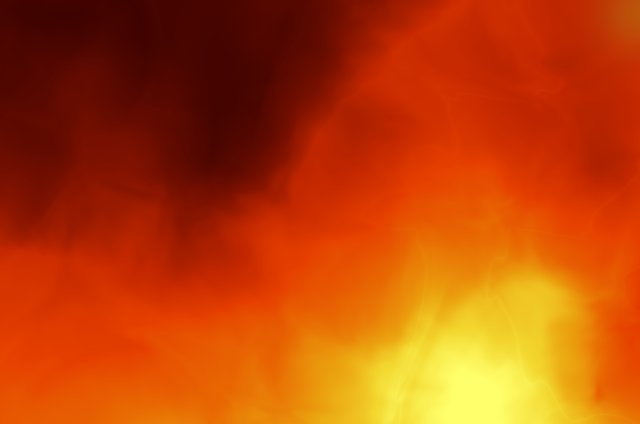
Reproduce this background procedurally as a Shadertoy shader.

```glsl
// Soft wall of fire: dark smoke at upper left, a yellow-hot core at lower right.

const vec3 SOOT   = vec3(0.20, 0.00, 0.00);
const vec3 EMBER  = vec3(0.50, 0.07, 0.00);
const vec3 RED    = vec3(0.78, 0.16, 0.00);
const vec3 SCARLET = vec3(0.90, 0.25, 0.00);
const vec3 ORANGE = vec3(0.91, 0.42, 0.01);
const vec3 AMBER  = vec3(0.92, 0.64, 0.06);
const vec3 YELLOW = vec3(0.95, 0.84, 0.18);
const vec3 WHITE_HOT = vec3(1.00, 1.00, 0.42);
const vec3 HAZE   = vec3(0.73, 0.36, 0.05);

// Soft elliptical spot, 1 at its centre
float spot(vec2 p, vec2 centre, vec2 radius) {
    vec2 q = (p - centre) / radius;
    return exp(-dot(q, q));
}

// Layered sines that bend space into curling eddies
vec2 swirl(vec2 p, float frequency, float strength) {
    mat2 turn = mat2(0.80, 0.60, -0.60, 0.80);
    vec2 phase = vec2(0.7, 2.1);
    for (int i = 0; i < 6; i++) {
        vec2 wave = sin(turn * p.yx * frequency + phase);
        p += strength / frequency * wave;
        frequency *= 1.65;
        phase += vec2(1.9, 1.3);
        turn *= mat2(0.80, 0.60, -0.60, 0.80);
    }
    return p;
}

// Smooth uneven density, about -1 to 1
float billow(vec2 p) {
    float sum = 0.0, weight = 0.5;
    for (int i = 0; i < 4; i++) {
        sum += weight * sin(p.x + 1.3) * sin(p.y * 0.8 + 0.4);
        p = mat2(1.36, 1.02, -1.02, 1.36) * p + 1.7;
        weight *= 0.5;
    }
    return sum;
}

// Thin bright threads along the zero lines of a wave
float threads(vec2 p) {
    float wave = sin(p.x * 9.0 + 2.0 * sin(p.y * 5.0)) + 0.6 * sin(p.y * 8.0);
    return exp(-14.0 * abs(wave));
}

// Flame front: cool above a rising edge, slowly warmer below it
float flameFront(vec2 p) {
    float edge = 0.40 + 0.65 * smoothstep(0.3, 0.8, p.x);
    float above = p.y - edge;
    return 0.5 - 0.45 * (1.0 - exp(-3.2 * max(above, 0.0))) + 0.3 * max(-above, 0.0);
}

float heatAt(vec2 p) {
    float heat = flameFront(p);
    // Hot regions
    heat += 0.13 * spot(p, vec2(0.62, 0.00), vec2(0.50, 0.40));
    heat += 0.13 * spot(p, vec2(0.72, 0.05), vec2(0.10, 0.19));
    heat += 0.06 * spot(p, vec2(0.69, 0.18), vec2(0.05, 0.08));
    heat += 0.10 * spot(p, vec2(0.86, 0.31), vec2(0.06, 0.13));
    heat += 0.04 * spot(p, vec2(0.56, 0.15), vec2(0.08, 0.10));
    heat += 0.04 * spot(p, vec2(0.22, 0.00), vec2(0.14, 0.14));
    heat += 0.06 * spot(p, vec2(0.17, 0.74), vec2(0.06, 0.16));
    heat += 0.09 * spot(p, vec2(0.60, 1.00), vec2(0.11, 0.14));
    // Smoke and cooler pockets
    heat -= 0.22 * spot(p, vec2(1.04, 0.20), vec2(0.14, 0.32));
    heat -= 0.12 * spot(p, vec2(0.86, 0.74), vec2(0.16, 0.20));
    heat -= 0.11 * spot(p, vec2(0.97, 0.58), vec2(0.07, 0.12));
    heat -= 0.12 * spot(p, vec2(0.34, 0.67), vec2(0.09, 0.25));
    heat -= 0.07 * spot(p, vec2(0.33, 0.38), vec2(0.07, 0.08));
    heat -= 0.10 * spot(p, vec2(0.58, 0.68), vec2(0.06, 0.10));
    heat -= 0.06 * spot(p, vec2(0.06, 0.93), vec2(0.10, 0.12));
    heat -= 0.06 * spot(p, vec2(0.945, 0.08), vec2(0.015, 0.03));
    return heat;
}

// Blend to the next colour as heat passes from low to high
vec3 stage(vec3 from, vec3 to, float low, float high, float heat) {
    return mix(from, to, clamp((heat - low) / (high - low), 0.0, 1.0));
}

vec3 fireColour(float heat) {
    vec3 colour = stage(SOOT, EMBER, 0.04, 0.33, heat);
    colour = stage(colour, RED, 0.33, 0.50, heat);
    colour = stage(colour, SCARLET, 0.50, 0.60, heat);
    colour = stage(colour, ORANGE, 0.60, 0.71, heat);
    colour = stage(colour, AMBER, 0.71, 0.82, heat);
    colour = stage(colour, YELLOW, 0.82, 0.91, heat);
    return stage(colour, WHITE_HOT, 0.91, 1.00, heat);
}

void mainImage(out vec4 fragColor, in vec2 fragCoord) {
    vec2 uv = fragCoord / iResolution.xy;
    vec2 stretch = vec2(1.5, 1.0);

    // Bend the broad heat field, then add finer texture
    vec2 bent = swirl(uv * stretch, 14.0, 0.28) / stretch;
    vec2 curled = swirl(uv * stretch, 8.0, 0.55);
    float heat = heatAt(bent);
    heat += 0.045 * billow(curled * vec2(15.0, 10.0));
    heat += 0.016 * threads(curled) * smoothstep(0.35, 0.7, uv.x);

    // Dull haze in the upper right corner
    float haze = 0.85 * spot(uv, vec2(1.0, 0.97), vec2(0.06, 0.09));
    fragColor = vec4(mix(fireColour(heat), HAZE, haze), 1.0);
}
```
